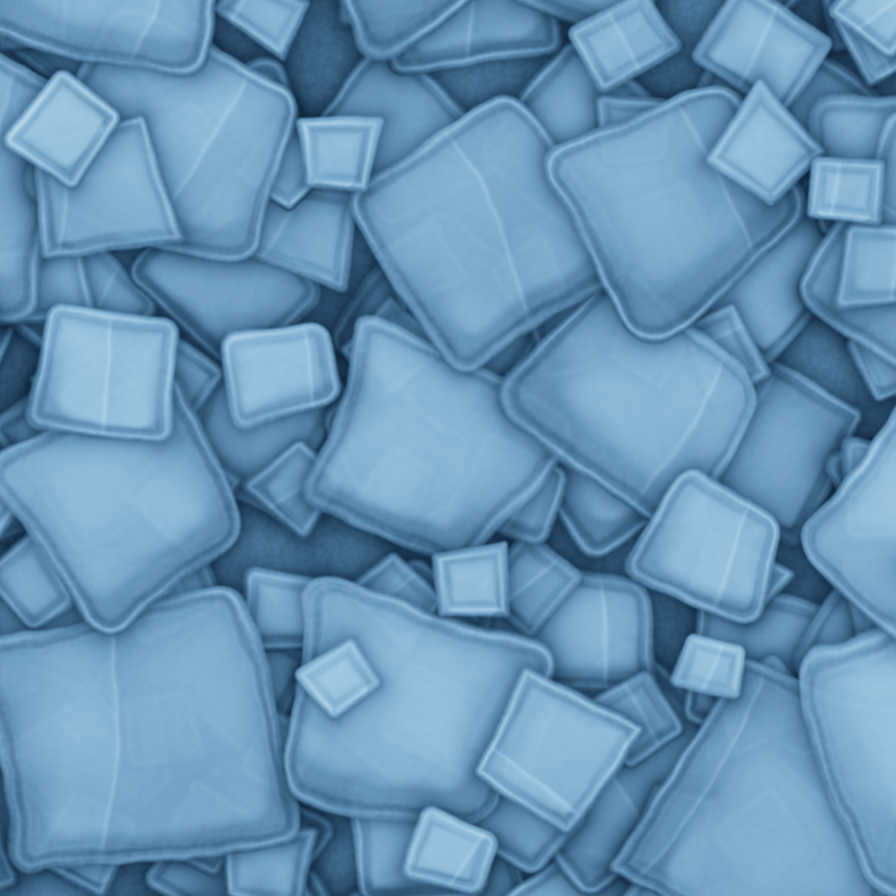
A Shadertoy shader for this texture:

```glsl
// A heap of frosted ice blocks: layers of scattered, rotated rounded quads are
// painted from deep to near. Each block has a clear streaked shell, a cloudy core,
// bevel lines and a contact shadow; a single tone is finally tinted ice blue.

vec4 hash4(vec2 cell) {
    vec4 h = fract(cell.xyxy * vec4(.1031, .1030, .0973, .1099));
    h += dot(h, h.wzxy + 33.33);
    return fract((h.xxyz + h.yzzw) * h.zywx);
}

float cornerGradient(vec2 cell, vec2 offset) {
    float angle = 6.2832 * hash4(cell).x;
    return dot(vec2(cos(angle), sin(angle)), offset);
}

float gradientNoise(vec2 p) {
    vec2 i = floor(p), f = fract(p);
    vec2 u = f * f * f * (f * (f * 6. - 15.) + 10.);
    vec2 e = vec2(0, 1);
    return mix(mix(cornerGradient(i, f), cornerGradient(i + e.yx, f - e.yx), u.x),
               mix(cornerGradient(i + e, f - e), cornerGradient(i + 1., f - 1.), u.x), u.y);
}

float roundedBox(vec2 p, vec2 extent, float radius) {
    vec2 d = abs(p) - extent + radius;
    return length(max(d, 0.)) + min(max(d.x, d.y), 0.) - radius;
}

float band(float x, float width) {
    return exp(-x * x / (width * width));
}

// Tone inside one block; q is local position, d the signed distance to its rim
float iceTone(vec2 q, float d, vec2 extent, float size, vec4 look, float grain) {
    float streak = gradientNoise(vec2(d * 130., (q.x + q.y) * 9.) + look.xy * 60.);
    float cloud = gradientNoise(q * 11. + look.zw * 40.);

    // Cloudy core: crisp on its lower side, fading out above
    vec2 coreCentre = (look.xy - .5) * .3 * size;
    float core = roundedBox(q - coreCentre + cloud * .012, extent * .74, size * .2);
    float softness = size * mix(.05, .36, smoothstep(-.7, .3, q.y / size));
    float frost = smoothstep(softness, -softness, core);
    float tone = mix(.41, .49, look.z) + frost * mix(.1, .2, look.w) + cloud * .05;
    tone += .05 * q.y / size;

    // Inner facet and its curved glinting seam
    float cut = q.x - (look.y - .5) * size + q.y * (look.w - .5) * .5 + q.y * q.y * .8;
    float inside = smoothstep(0., -.2 * size, d) * step(.45, look.x);
    tone += inside * (.07 * band(cut, .003) - .05 * smoothstep(-.002, .004, cut)
                      * exp(-max(cut, 0.) / (.5 * size)));

    // Clear shell with streaks and bevel lines running along the rim
    float shell = smoothstep(-.24 * size, 0., d);
    tone += shell * (streak * .15 - .075);
    tone += (.1 + .12 * streak) * band(d + .007, .0028);
    tone -= (.08 + .1 * streak) * band(d + .015, .004);
    tone -= .09 * band(d, .003);
    return tone + grain * (.35 + .65 * shell);
}

// Paints one layer of blocks over the tone below it
float iceLayer(float tone, vec2 p, float cellSize, float size, float share,
               float opacity, float lift, float seed, float grain) {
    float edge = max(.0022, 1. / iResolution.y);
    vec2 warp = .016 * vec2(gradientNoise(p * 6. + seed), gradientNoise(p * 6. - seed))
              + .003 * gradientNoise(p * 28. + seed);
    vec2 home = floor(p / cellSize);
    for (int j = -1; j <= 1; j++)
    for (int i = -1; i <= 1; i++) {
        vec2 cell = home + vec2(i, j);
        vec4 place = hash4(cell + seed);
        vec4 look = hash4(cell + seed + 71.);
        if (look.w * .6 + fract(place.w * 7.3) * .4 > share) continue;

        float s = size * mix(.78, 1.12, place.w);
        vec2 q = p - (cell + .5 + (place.xy - .5) * .55) * cellSize;
        float angle = (place.z - .5) * 2.3;
        q = mat2(cos(angle), sin(angle), -sin(angle), cos(angle)) * q + warp * s * 9.;
        q.x *= 1. + (look.x - .5) * .45 * clamp(q.y / s, -1., 1.);
        q.y *= 1. + (look.y - .5) * .3 * clamp(q.x / s, -1., 1.);

        vec2 extent = s * vec2(mix(.78, 1., look.z), mix(.7, .95, place.x));
        float d = roundedBox(q, extent, s * mix(.08, .3, look.y));
        if (d > .07) continue;

        // Contact shadow, then the translucent body
        tone *= 1. - .42 * exp(-max(d, 0.) / .013) * smoothstep(.07, .04, d);
        float body = tone;
        if (d < edge) body = iceTone(q, d, extent, s, look, grain) + lift;
        tone = mix(tone, body, opacity * smoothstep(edge, -edge, d));
    }
    return tone;
}

void mainImage(out vec4 fragColor, in vec2 fragCoord) {
    vec2 p = fragCoord / iResolution.y;
    float grain = .035 * gradientNoise(p * 170.) + .03 * gradientNoise(p * 75. + 8.);

    // Dark gaps, then buried, large, medium and small blocks
    float tone = .3 + .12 * gradientNoise(p * 8.) + grain;
    tone = iceLayer(tone, p, .19, .105, 1., .85, -.05, 13., grain);
    tone = iceLayer(tone, p, .13, .058, .6, .85, -.02, 37., grain);
    tone = iceLayer(tone, p, .32, .165, .72, .83, .02, 59., grain);
    tone = iceLayer(tone, p, .24, .09, .5, .88, .05, 83., grain);
    tone = iceLayer(tone, p, .15, .054, .36, .88, .07, 107., grain);

    // Ice tint: red follows the tone, green and blue bend above it
    tone = clamp(tone, .06, .76);
    vec3 ice = vec3(tone, .046 + tone * (1.68 - .82 * tone), .111 + tone * (2.1 - 1.41 * tone));
    fragColor = vec4(ice, 1.);
}
```
